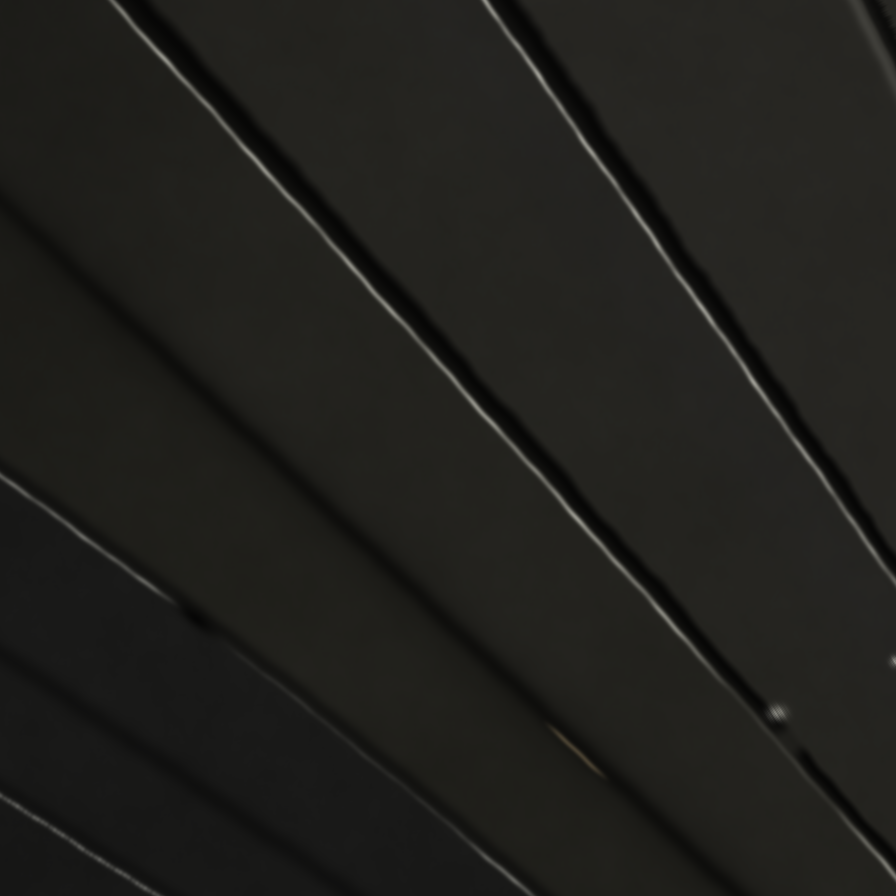
Reproduce this texture procedurally as a Shadertoy shader.

```glsl
// Dark overlapping boards with slanting seams, soft shadows and worn bright edges.
#define BOARD_DARK vec3(0.102, 0.102, 0.098)
#define BOARD_WARM vec3(0.128, 0.126, 0.108)
#define BOARD_PALE vec3(0.158, 0.154, 0.140)
#define EDGE_COLOR vec3(0.47, 0.47, 0.45)
#define EDGE_WIDTH 0.0031
#define WOBBLE 0.0011
#define MOTTLE 0.006

// Layered sines: a smooth wandering value in about -1..1.
float waves(float x) {
    return 0.5 * sin(x) + 0.3 * sin(2.3 * x + 1.7) + 0.2 * sin(5.1 * x + 4.0);
}

float mottle(vec2 p) {
    float sum = 0.0, gain = 0.5;
    for (int i = 0; i < 4; i++) {
        p = mat2(0.8, 0.6, -0.6, 0.8) * p * 1.9 + 2.7;
        sum += gain * sin(p.x + 1.3 * sin(p.y)) * sin(p.y + 0.7);
        gain *= 0.65;
    }
    return sum;
}

// Soft window that is one between lo and hi.
float span(float t, float lo, float hi, float soft) {
    return smoothstep(lo - soft, lo + soft, t) * (1.0 - smoothstep(hi - soft, hi + soft, t));
}

// x: distance to the seam, positive on its upper right; y: position along it.
vec2 seamSpace(vec2 p, vec2 a, vec2 b, float bow) {
    vec2 axis = b - a, q = p - a;
    float len = length(axis);
    float t = dot(q, axis) / (len * len);
    float d = dot(q, vec2(-axis.y, axis.x)) / len;
    d -= bow * 4.0 * t * (1.0 - t) + WOBBLE * waves(t * len * 34.0 + a.x * 20.0);
    return vec2(d, t);
}

float glow(float d, float width) {
    return exp(-d * d / (width * width));
}

// Worn highlight with uneven brightness along its length.
float glint(vec2 s, float seed) {
    float wear = 0.78 + 0.28 * waves(s.y * 47.0 + seed);
    return glow(s.x, EDGE_WIDTH) * wear;
}

// Shadow band on the upper side of a seam, with a feathered outer edge.
float groove(vec2 s, float width) {
    float outer = width + 0.002 * waves(s.y * 39.0);
    float band = smoothstep(0.001, 0.007, s.x)
               * (1.0 - smoothstep(outer * 0.7, outer * 1.25, s.x));
    return band * mix(0.65, 1.0, smoothstep(0.004, outer * 0.7, s.x));
}

void mainImage(out vec4 fragColor, in vec2 fragCoord) {
    vec2 p = fragCoord / iResolution.xy;

    // Seams, from the upper right corner to the lower left
    vec2 corner  = seamSpace(p, vec2(0.957, 1.0), vec2(1.0, 0.915), 0.0);
    vec2 right   = seamSpace(p, vec2(0.541, 1.0), vec2(1.0, 0.349), 0.0);
    vec2 middle  = seamSpace(p, vec2(0.124, 1.0), vec2(1.0, 0.021), 0.002);
    vec2 soft    = seamSpace(p, vec2(0.0, 0.772), vec2(0.820, 0.0), 0.0);
    vec2 broken  = seamSpace(p, vec2(0.0, 0.469), vec2(0.594, 0.0), 0.009);
    vec2 faint   = seamSpace(p, vec2(0.0, 0.271), vec2(0.394, 0.0), 0.002);
    vec2 lowest  = seamSpace(p, vec2(0.0, 0.112), vec2(0.176, 0.0), 0.0);

    // Board tones
    vec3 col = mix(BOARD_DARK, BOARD_WARM, smoothstep(-0.012, 0.025, broken.x));
    col = mix(col, BOARD_PALE, 0.30 * smoothstep(-0.01, 0.03, soft.x));
    col = mix(col, BOARD_PALE, 0.25 * smoothstep(0.0, 0.04, middle.x));
    col = mix(col, BOARD_PALE, 0.60 * smoothstep(0.0, 0.04, right.x));
    col += vec3(0.001, 0.001, 0.007) * glow(right.x + 0.04, 0.05);
    col *= 1.0 - 0.20 * glow(p.x, 0.22) * p.y;
    col *= 1.0 - 0.12 * glow(p.y, 0.16) * (1.0 - p.x);
    col += MOTTLE * mottle(p * 9.0) + 0.003 * mottle(p * 43.0);

    // Shadows
    float joint = 1.0 - 0.8 * span(middle.y, 0.842, 0.866, 0.008);
    float shade = 1.0 - 0.80 * groove(middle, mix(0.032, 0.017, middle.y)) * joint;
    shade *= 1.0 - 0.82 * groove(right, mix(0.031, 0.019, right.y));
    shade *= 1.0 - 0.70 * groove(corner, 0.022);
    shade *= 1.0 - 0.48 * glow(soft.x - 0.003, 0.011) * (0.75 + 0.25 * smoothstep(0.0, 0.3, soft.y));
    shade *= 1.0 - 0.16 * glow(soft.x, 0.035);
    shade *= 1.0 - 0.75 * glow(broken.x - 0.002, 0.008) * span(broken.y, 0.33, 0.385, 0.03);
    shade *= 1.0 - 0.35 * glow(broken.x - 0.010, 0.008);
    shade *= 1.0 - 0.34 * glow(faint.x, 0.012);
    shade *= 1.0 - 0.25 * glow(lowest.x - 0.010, 0.008);
    col *= shade;

    // Bright edges, worn away in places
    float light = glint(right, 2.0) * mix(0.95, 0.65, smoothstep(0.6, 1.0, right.y));
    float midWear = span(middle.y, -0.2, 0.75, 0.06) + 0.75 * span(middle.y, 0.94, 1.2, 0.03);
    light += glint(middle, 5.0) * (0.14 + 0.76 * midWear);
    float brokenWear = 0.62 * span(broken.y, -0.2, 0.30, 0.04)
                     + 0.15 * span(broken.y, 0.44, 0.85, 0.04)
                     + 0.60 * span(broken.y, 0.87, 1.2, 0.05);
    light += glint(broken, 1.0) * brokenWear;
    light += 0.55 * glint(lowest, 3.0);
    light += 0.20 * glow(corner.x + 0.004, 0.007);
    col += EDGE_COLOR * max(light, 0.0);

    // Small chips where boards meet
    float chip = glow(length((p - vec2(0.867, 0.204)) * vec2(0.8, 1.0)), 0.008)
               + glow(length(p - vec2(1.0, 0.262)), 0.006);
    col += EDGE_COLOR * chip * (0.75 + 0.25 * waves(p.x * 700.0 + p.y * 430.0));
    float warmChip = glow(soft.x + 0.003, 0.003) * span(soft.y, 0.755, 0.82, 0.015);
    col += vec3(0.21, 0.18, 0.13) * warmChip;

    fragColor = vec4(clamp(col, 0.0, 1.0), 1.0);
}
```
